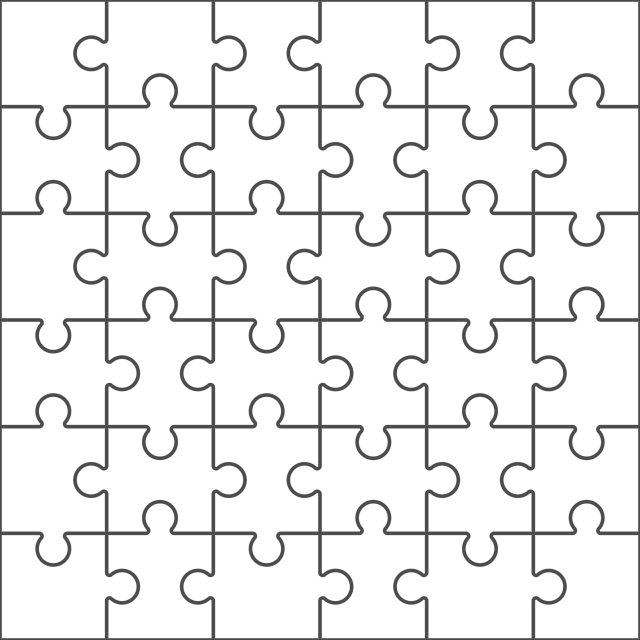
Write a WebGL 1 fragment shader that draws this pattern.

```glsl
precision highp float;
// Jigsaw outline: six by six interlocking pieces inside a straight border.

uniform vec2 u_resolution;

const float PIECES = 6.0;

// Distance to an edge along y = 0 with a round knob centred on x = 0, towards +y.
float knobDistance(vec2 p) {
  p.x = abs(p.x);
  vec2 head = vec2(0.0, 0.145);
  vec2 fillet = vec2(0.132, 0.026);
  vec2 axis = fillet - head;
  float headRadius = length(axis) - fillet.y;

  // The line through both centres separates the head arc from the neck fillet.
  vec2 h = p - head;
  bool onHead = axis.x * h.y - axis.y * h.x > 0.0;

  float d = p.x > fillet.x ? abs(p.y) : 1.0;
  if (onHead) {
    d = min(d, abs(length(h) - headRadius));
  } else if (p.x < fillet.x) {
    d = min(d, abs(length(p - fillet) - fillet.y));
  }
  return d;
}

// Distance to the nearest cut running along g.x; knobs alternate in a checkerboard.
float cutDistance(vec2 g, float phase) {
  float line = floor(g.y + 0.5);
  float across = g.y - line;
  if (line < 0.5 || line > PIECES - 0.5) return abs(across); // straight border
  float side = 1.0 - 2.0 * mod(line + floor(g.x) + phase, 2.0);
  return knobDistance(vec2(fract(g.x) - 0.5, across * side));
}

void main() {
  vec2 grid = PIECES * gl_FragCoord.xy / u_resolution;
  float pixel = PIECES / min(u_resolution.x, u_resolution.y);

  // Horizontal and vertical cuts share one shape with the axes swapped.
  float d = min(cutDistance(grid, 0.0), cutDistance(grid.yx, 1.0));

  float ink = 1.0 - smoothstep(-0.7 * pixel, 0.7 * pixel, d - 0.017);
  gl_FragColor = vec4(mix(vec3(1.0), vec3(0.3), ink), 1.0);
}
```
